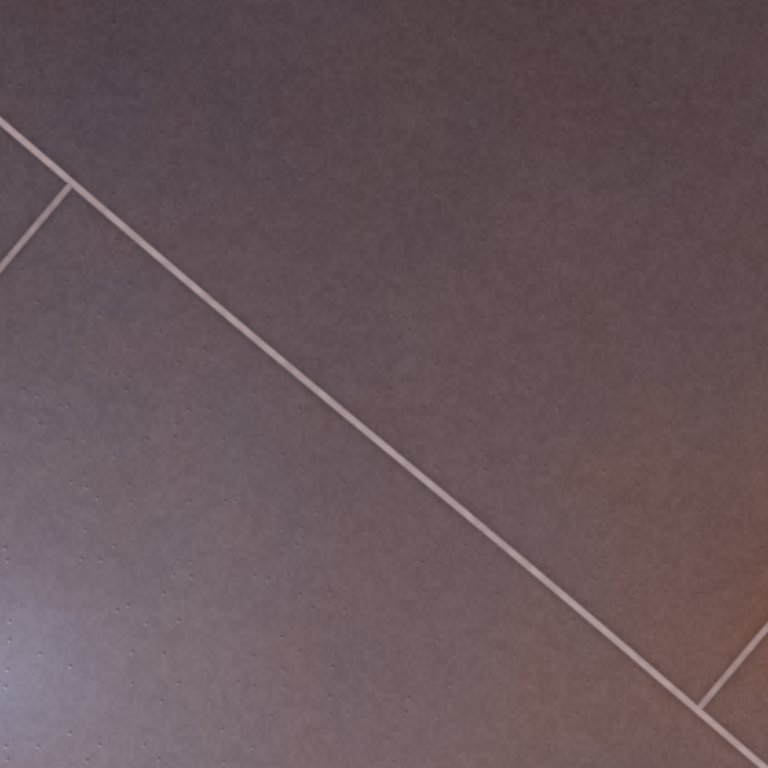
Reproduce this texture procedurally as a Shadertoy shader.

```glsl
// Large dusky stone floor tiles in a diagonal running bond with pale thin grout.

float hash(vec2 p) {
    vec3 q = fract(vec3(p.xyx) * 0.1031);
    q += dot(q, q.yzx + 33.33);
    return fract((q.x + q.y) * q.z);
}

float noise(vec2 p) {
    vec2 i = floor(p), f = fract(p);
    f = f * f * (3.0 - 2.0 * f);
    return mix(mix(hash(i), hash(i + vec2(1, 0)), f.x),
               mix(hash(i + vec2(0, 1)), hash(i + vec2(1, 1)), f.x), f.y);
}

// Sparse pits, each with a dark core and a lit lower rim
float pits(vec2 p) {
    vec2 cell = floor(p);
    vec2 center = 0.3 + 0.4 * vec2(hash(cell + 7.1), hash(cell + 19.7));
    vec2 d = fract(p) - center;
    float present = step(0.86, hash(cell + 41.3));
    float rim = exp(-90.0 * dot(d + vec2(0.05, 0.12), d + vec2(0.05, 0.12)));
    return present * (rim - exp(-80.0 * dot(d, d)));
}

// Distances to the nearest long joint (x) and short joint (y)
vec2 jointDistance(vec2 uv) {
    vec2 along = normalize(vec2(0.814, -0.6865));
    vec2 p = uv - vec2(0.094, 0.762);
    vec2 q = vec2(dot(p, along), dot(p, vec2(-along.y, along.x)));
    q.y += 0.0015 * sin(q.x * 5.9);
    float row = floor(q.y / 0.8);
    float shift = 1.065 * (row + 1.0);
    vec2 size = vec2(1.6, 0.8);
    vec2 d = abs(mod(q - vec2(shift, 0.0) + 0.5 * size, size) - 0.5 * size);
    return d.yx;
}

// Coverage of a line with a soft edge
float line(float d, float halfWidth, float blur) {
    return 1.0 - smoothstep(halfWidth - blur, halfWidth + blur, d);
}

void mainImage(out vec4 fragColor, in vec2 fragCoord) {
    vec2 uv = fragCoord / iResolution.xy;
    float pixel = 1.0 / iResolution.y;

    // Stone shade, cool light from the left and a warm glow on the right
    vec3 color = mix(vec3(0.435, 0.36, 0.37), vec3(0.315, 0.255, 0.272), uv.y);
    float cool = exp(-3.3 * length(uv - vec2(-0.02, 0.12)));
    float warm = exp(-3.2 * length(uv - vec2(1.03, 0.18)));
    color += vec3(0.14, 0.19, 0.255) * cool;
    color += vec3(0.035, -0.025, -0.07) * warm;
    color += vec3(-0.012, -0.006, 0.012) * exp(-5.0 * length(uv - vec2(0.15, 0.88)));

    // Cloudy mottling, tinted patches and fine grain
    color += 0.018 * (noise(uv * 7.0 + 3.0) - 0.5);
    color += vec3(0.014, 0.0, -0.012) * (noise(uv * 13.0 + 20.0) - 0.5);
    color += 0.020 * (noise(uv * 75.0) - 0.5);
    color += 0.030 * (noise(uv * vec2(210.0, 180.0) + 50.0) - 0.5);
    color += (0.03 + 0.10 * cool) * pits(uv * 50.0);

    // Dark edges beside the grout, then the grout itself
    vec2 joint = jointDistance(uv);
    float nearest = min(joint.x, joint.y);
    color *= 1.0 - 0.17 * exp(-pow(nearest / 0.010, 2.0));
    float blur = max(0.0026, pixel);
    float longLine = line(joint.x, 0.0045, blur);
    float shortLine = 0.82 * line(joint.y, 0.0042, blur);
    vec3 grout = vec3(0.68, 0.60, 0.61) + 0.4 * (color - vec3(0.385, 0.32, 0.335));
    grout += 0.07 * (noise(uv * 90.0 + 11.0) - 0.5);
    color = mix(color, grout, max(longLine, shortLine));

    fragColor = vec4(color, 1.0);
}
```
